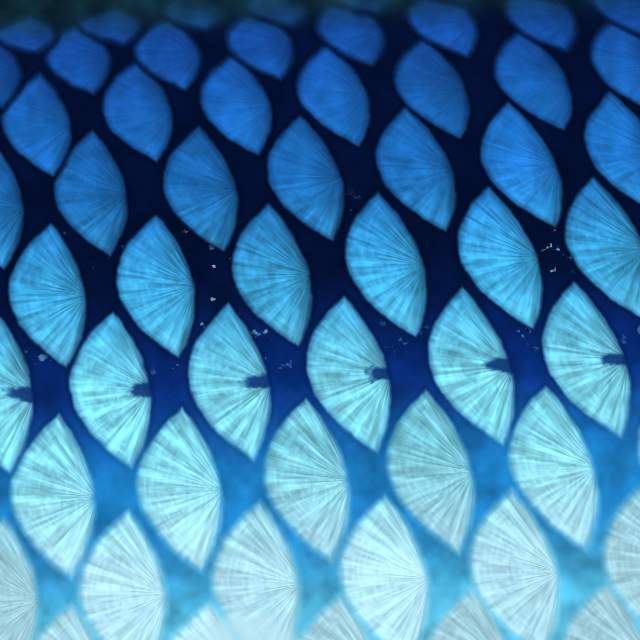
This texture is drawn by a WebGL 2 fragment shader. Its source:

```glsl
#version 300 es
precision highp float;

uniform vec2 u_resolution;
out vec4 outColor;

#define ROWS 9
#define EDGE_SOFT 0.0035
#define RIM_WIDTH 0.011
#define RIB_DENSITY 21.0
#define RIB_DEPTH 0.42
#define JITTER 0.010
#define TONE_VARIATION 0.16
#define GLINT_AMOUNT 0.75

float hash(vec2 p) {
  vec3 q = fract(p.xyx * vec3(0.1031, 0.1030, 0.0973));
  q += dot(q, q.yzx + 33.33);
  return fract((q.x + q.y) * q.z);
}

float noise(vec2 p) {
  vec2 i = floor(p), f = fract(p);
  f = f * f * (3.0 - 2.0 * f);
  return mix(mix(hash(i), hash(i + vec2(1, 0)), f.x),
             mix(hash(i + vec2(0, 1)), hash(i + vec2(1, 1)), f.x), f.y);
}

float fbm(vec2 p) {
  return 0.55 * noise(p) + 0.3 * noise(p * 2.1 + 7.0) + 0.15 * noise(p * 4.3 + 19.0);
}

// Colour ramps running from the dark top to the pale bottom
vec3 scaleColor(float v) {
  vec3 c = mix(vec3(0.08, 0.28, 0.60), vec3(0.12, 0.44, 0.76), smoothstep(0.05, 0.30, v));
  c = mix(c, vec3(0.24, 0.65, 0.85), smoothstep(0.28, 0.50, v));
  c = mix(c, vec3(0.48, 0.83, 0.91), smoothstep(0.47, 0.67, v));
  return mix(c, vec3(0.69, 0.89, 0.95), smoothstep(0.68, 0.95, v));
}

vec3 gapColor(float v) {
  vec3 c = mix(vec3(0.01, 0.06, 0.19), vec3(0.03, 0.17, 0.46), smoothstep(0.43, 0.65, v));
  c = mix(c, vec3(0.12, 0.50, 0.77), smoothstep(0.61, 0.80, v));
  return mix(c, vec3(0.33, 0.73, 0.87), smoothstep(0.82, 1.02, v));
}

// Height of a row at the left border, measured downward
float rowDepth(float row) {
  float s = (row - 1.0) * 0.5;
  return 0.107 + 0.212 * s + 0.0435 * s * (s - 1.0) - 0.0115 * s * (s - 1.0) * (s - 2.0);
}

// Pointed lens: wide arc on the left, flatter arc on the right
float lensDistance(vec2 q, float left, float right, float halfHeight) {
  float t = q.y / halfHeight;
  float g = 1.0 - t * t;
  vec2 w = vec2(left, right);
  vec2 d = (vec2(-q.x, q.x) - w * g) / sqrt(1.0 + pow(2.0 * t * w / halfHeight, vec2(2.0)));
  return max(d.x, d.y);
}

void drawRow(inout vec3 color, vec2 p, float row, float v) {
  float pitch = 0.131 + 0.0125 * row - 0.0003 * row * row;
  float start = pitch * (0.33 + 0.018 * row + 0.5 * mod(row, 2.0));
  float slope = 0.11 - 0.009 * row;
  float halfHeight = 0.03 + 0.029 * row - 0.0021 * row * row;
  float halfWidth = 0.047 + 0.003 * row;
  float depth = rowDepth(row);

  // Lean the row, then find the nearest scale
  float lean = (0.12 + 0.45 * p.x) * (1.0 - 0.09 * row);
  float x = p.x - lean * (p.y - depth + slope * p.x) - start;
  float id = floor(x / pitch + 0.5);
  vec2 key = vec2(id + 11.0, row * 7.0 + 3.0);
  float tone = hash(key);
  vec2 q = vec2(x - id * pitch, p.y - depth + slope * (start + id * pitch));
  q += JITTER * (vec2(hash(key + 31.0), hash(key + 57.0)) - 0.5);
  q.x -= 0.3 * halfWidth;
  float left = 1.3 * halfWidth, right = 0.7 * halfWidth;
  float d = lensDistance(q, left, right, halfHeight);
  d += 0.005 * (fbm(p * 45.0 + key) - 0.5);

  // Ribs fan out from a focus on the right side
  vec2 r = q - vec2(right * 1.1, 0.0);
  float len = length(r), angle = atan(r.y, -r.x);
  float ribs = noise(vec2(angle * RIB_DENSITY, len * 22.0) + key * 5.0);
  ribs = 0.75 * ribs + 0.25 * noise(vec2(angle * 44.0, len * 60.0) + key);
  float rings = noise(vec2(d * 240.0, angle * 9.0) + key);
  float crisp = smoothstep(0.18, 0.45, v) * (1.0 - 0.55 * smoothstep(0.7, 0.95, v));
  float relief = (ribs - 0.5) * RIB_DEPTH + (rings - 0.5) * 0.14;

  vec3 body = scaleColor(v) * (1.0 + TONE_VARIATION * (tone - 0.5));
  body *= 1.0 + relief * mix(0.3, 1.0, crisp);
  body *= 1.0 + 0.3 * (fbm(p * 38.0) - 0.5) * (1.0 - 0.6 * smoothstep(0.6, 0.9, v));
  body *= 1.0 - 0.22 * smoothstep(-0.3, 1.0, q.x / right) * (1.0 - smoothstep(0.5, 0.8, v));
  body = mix(body, gapColor(v), 0.35 * smoothstep(-0.012, 0.0, d));

  // Torn dark notch at the focus of the middle row
  float notch = length((r + vec2(0.012, 0.0)) * vec2(0.8, 2.0)) + 0.03 * (fbm(p * 55.0) - 0.5);
  float torn = (1.0 - smoothstep(0.014, 0.029, notch)) * step(abs(row - 5.0), 0.5);
  body = mix(body, vec3(0.04, 0.18, 0.43), 0.85 * torn);

  // Shadow rim first, then the scale itself
  float rim = (1.0 - smoothstep(0.0, RIM_WIDTH, d)) * (1.0 - smoothstep(0.58, 0.82, v));
  color = mix(color, gapColor(v) * 0.75, 0.85 * rim);
  float blur = 0.006 * smoothstep(0.25, 0.0, v) + 0.006 * smoothstep(0.65, 0.95, v);
  float soft = max(EDGE_SOFT, 1.0 / u_resolution.y) + blur;
  color = mix(color, body, 1.0 - smoothstep(-soft, soft, d));
}

void main() {
  vec2 p = gl_FragCoord.xy / u_resolution;
  p.y = 1.0 - p.y;
  float v = p.y + 0.07 * p.x;

  // Mottled membrane with wet glints
  float mottling = fbm(p * 26.0);
  vec3 color = gapColor(v) * (0.75 + 0.5 * mottling);
  float band = smoothstep(0.32, 0.42, v) * (1.0 - smoothstep(0.50, 0.67, v));
  float glint = smoothstep(0.70, 0.82, fbm(p * 75.0 + 4.0)) * smoothstep(0.45, 0.6, noise(p * 13.0));
  color = mix(color, vec3(0.55, 0.82, 0.95), GLINT_AMOUNT * glint * band);

  // Upper rows lie over lower ones
  for (int i = ROWS - 1; i >= 0; i--) drawRow(color, p, float(i), v);

  // Green haze along the top and pale bloom at the bottom
  float haze = 1.0 - smoothstep(0.01, 0.085, p.y + 0.05 * p.x);
  color = mix(color, vec3(0.08, 0.21, 0.23) * (0.5 + mottling), 0.75 * haze);
  float bloom = length((p - vec2(0.38, 1.04)) * vec2(0.8, 1.0));
  color = mix(color, vec3(0.74, 0.91, 0.96), 0.75 * (1.0 - smoothstep(0.06, 0.095, bloom)));
  outColor = vec4(clamp(color, 0.0, 1.0), 1.0);
}
```
